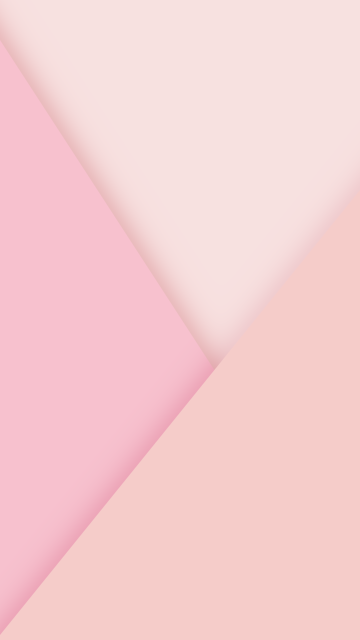
Give the GLSL for this background, as a Shadertoy shader.

```glsl
#define CREAM vec3(0.970, 0.881, 0.878)
#define PINK vec3(0.968, 0.757, 0.808)
#define PEACH vec3(0.962, 0.800, 0.790)
#define CREAM_SHADE vec3(0.945, 0.835, 0.845)
#define PINK_SHADE vec3(0.960, 0.860, 0.895)
#define SOFT_SHADE vec3(0.970, 0.910, 0.925)
#define SHADOW_WIDTH 0.024
#define PINK_TOP vec2(0.0, 0.9375)
#define MEETING vec2(0.3346, 0.4225)
#define PEACH_LEFT vec2(0.0, 0.0078)
#define PEACH_RIGHT vec2(0.5625, 0.7031)

// Signed distance to the line a-b, positive on its left side
float lineDistance(vec2 p, vec2 a, vec2 b) {
    vec2 along = normalize(b - a);
    return dot(p - a, vec2(-along.y, along.x));
}

// Multiplier for a soft shadow that fades away from an edge
vec3 castShadow(float dist, vec3 shade) {
    float reach = max(dist, 0.0) / SHADOW_WIDTH;
    return mix(vec3(1.0), shade, exp(-pow(reach, 1.5)));
}

// Antialiased cover of the side where the distance is negative
float coverage(float dist, float pixel) {
    return 1.0 - smoothstep(-0.7 * pixel, 0.7 * pixel, dist);
}

void mainImage(out vec4 fragColor, in vec2 fragCoord) {
    vec2 p = fragCoord / iResolution.xy * vec2(0.5625, 1.0);
    float pixel = 1.0 / iResolution.y;
    float pinkEdge = lineDistance(p, PINK_TOP, MEETING);
    float peachEdge = lineDistance(p, PEACH_LEFT, PEACH_RIGHT);

    // Back sheet, shaded by both sheets above it
    vec3 color = CREAM * castShadow(pinkEdge, CREAM_SHADE)
                       * castShadow(peachEdge, SOFT_SHADE);

    // Middle sheet, shaded by the front sheet
    vec3 middle = PINK * castShadow(peachEdge, PINK_SHADE);
    color = mix(color, middle, coverage(pinkEdge, pixel));

    // Front sheet
    color = mix(color, PEACH, coverage(peachEdge, pixel));
    fragColor = vec4(color, 1.0);
}
```
